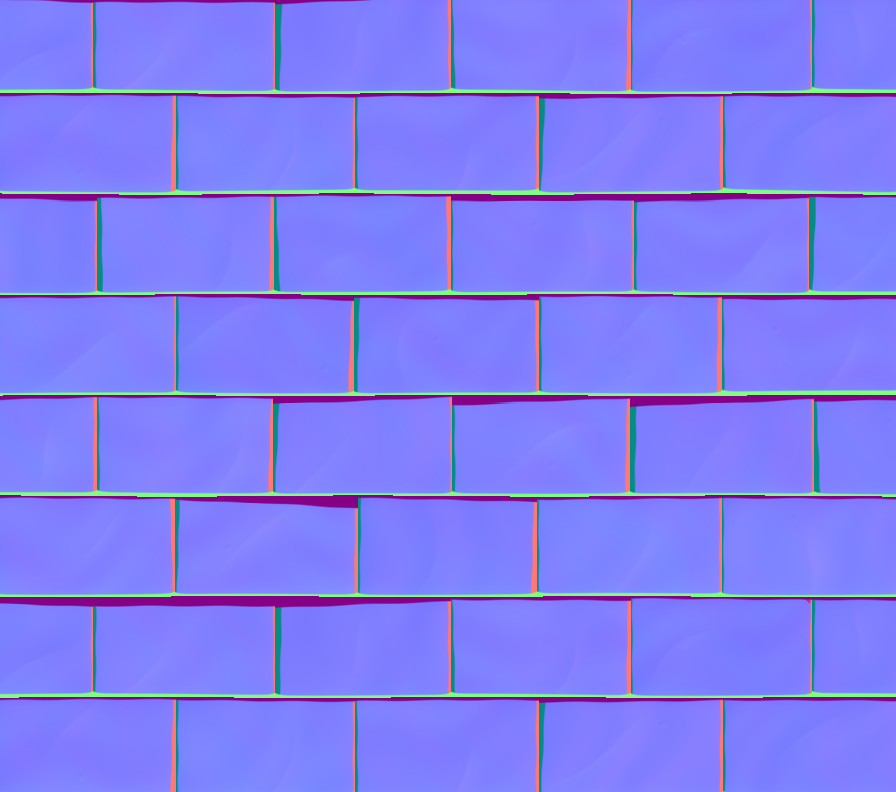
Give the GLSL for this texture map, as a Shadertoy shader.

```glsl
// Normal map of a worn running-bond brick wall with bevelled, uneven joints.

float rnd(vec2 id, float k) {
    return fract(sin(dot(vec3(id, k), vec3(12.9, 78.2, 37.7))) * 43758.5);
}

// Bevel width that tapers from one corner of a brick to the other
float taper(vec2 id, float k, float t, float base, float extra, float rarity) {
    float a = pow(rnd(id, k), rarity);
    float b = pow(rnd(id, k + 0.5), rarity);
    return base + extra * mix(a, b, t);
}

// Sideways shift of the joint to the left of a brick
float jointShift(vec2 id) {
    return 0.03 * rnd(id, 9.0) - 0.015;
}

// Gentle slope of a brick face: tilt, layered waves, a crease and a dimple
vec2 faceSlope(vec2 q, vec2 id) {
    vec2 slope = 0.025 * (vec2(rnd(id, 1.0), rnd(id, 2.0)) - 0.5);
    vec2 w = q + 0.15 * sin(q.yx * 4.0 + 6.3 * rnd(id, 3.0));
    for (int i = 0; i < 4; i++) {
        float k = float(i), angle = 6.3 * rnd(id, 20.0 + k);
        vec2 dir = vec2(cos(angle), sin(angle));
        slope += dir * 0.009 * cos(dot(dir, w) * (3.0 + 3.0 * k) + 6.3 * rnd(id, 30.0 + k));
    }
    float angle = 0.3 + 0.9 * rnd(id, 4.0);
    vec2 across = vec2(cos(angle), sin(angle));
    vec2 c = w - vec2(0.4 + rnd(id, 5.0), 0.3 + 0.5 * rnd(id, 6.0));
    float d = dot(c, across), along = dot(c, vec2(-across.y, across.x));
    slope += across * 0.04 * smoothstep(-0.03, 0.02, d)
           * exp(-7.0 * max(d, 0.0) - 9.0 * along * along);
    vec2 pit = q - vec2(0.3 + 1.2 * rnd(id, 7.0), 0.2 + 0.6 * rnd(id, 8.0));
    return slope + pit * 2.0 * step(0.6, rnd(id, 10.0)) * exp(-1500.0 * dot(pit, pit));
}

void mainImage(out vec4 fragColor, in vec2 fragCoord) {
    // One unit is the height of a course, counted from the top
    float px = 1.0 / (0.1271 * iResolution.y);
    vec2 p = vec2(fragCoord.x, iResolution.y - fragCoord.y) * px;
    p.y += 0.0724 + 0.006 * sin(p.x * 1.7 + floor(p.y) * 2.0);

    // Find the brick; alternate courses are offset, and wear recurs every six
    float row = floor(p.y), odd = mod(row, 2.0);
    float pitch = mix(1.781, 1.813, odd);
    float s = (p.x - mix(0.94, 1.729, odd)) / pitch + 0.015;
    vec2 id = vec2(floor(s), mod(row, 6.0));
    s -= 0.015;
    if (s < id.x + jointShift(id)) id.x -= 1.0;
    vec2 nextId = id + vec2(1.0, 0.0);
    if (s > nextId.x + jointShift(nextId)) {
        id = nextId;
        nextId.x += 1.0;
    }

    // Distances to the four sides
    float left = (s - id.x - jointShift(id)) * pitch;
    float right = (nextId.x + jointShift(nextId) - s) * pitch;
    float top = fract(p.y), bottom = 1.0 - top;
    float t = clamp(left / pitch, 0.0, 1.0);

    // Face, rounded softly towards its sides
    vec2 slope = faceSlope(vec2(left, top), id);
    slope += 0.06 * vec2(exp(-14.0 * right) - exp(-14.0 * left),
                         exp(-16.0 * bottom) - exp(-16.0 * top));
    vec3 color = vec3(0.5 + slope, 1.0 - 2.0 * dot(slope, slope));

    // Occasional chipped corner
    float chip = 0.08 + 0.2 * rnd(id, 12.0) - right - 1.3 * top;
    color = mix(color, vec3(0.76, 0.15, 0.70),
                smoothstep(-px, px, chip) * step(0.93, rnd(id, 11.0)));

    // Bevels, flared where the joints meet
    float ripple = 0.004 * sin(p.x * 9.0 + p.y * 13.0);
    float flare = 0.022 * exp(-22.0 * min(left, right));
    float wLeft = taper(id, 13.0, top, 0.018, 0.05, 2.0) + ripple;
    float wRight = taper(id, 14.0, top, 0.018, 0.04, 2.0) - ripple;
    float wTop = taper(id, 15.0, t, 0.024, 0.10, 5.0) + ripple;
    float wBottom = taper(id, 16.0, t, 0.022, 0.022, 3.0) + flare;
    color = mix(color, vec3(0.02, 0.55, 0.52), smoothstep(-px, px, wLeft - left));
    color = mix(color, vec3(1.00, 0.47, 0.46), smoothstep(-px, px, wRight - right));
    color = mix(color, vec3(0.52, 0.00, 0.52), smoothstep(-px, px, wTop - top));
    color = mix(color, vec3(0.49, 1.00, 0.50), smoothstep(-px, px, wBottom - bottom));

    fragColor = vec4(color, 1.0);
}
```
